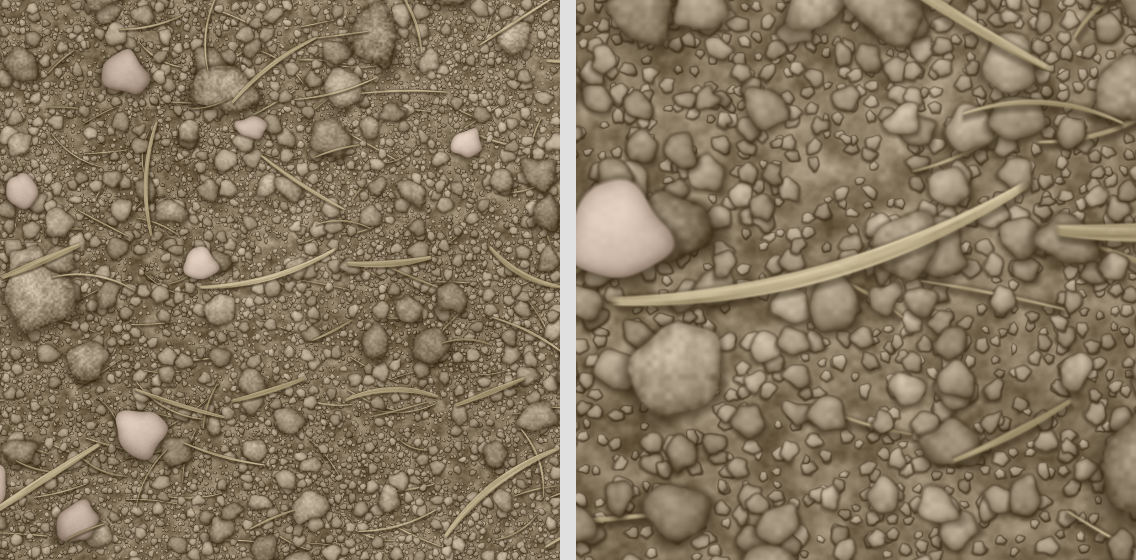
Left: the whole. Right: its middle third, enlarged.
Reproduce this texture procedurally as a WebGL 2 fragment shader.

```glsl
#version 300 es
precision highp float;
// Dry crumbly soil: grit, clods of many sizes, scattered straw and a few pale pebbles.

uniform vec2 u_resolution;
out vec4 fragColor;

const vec3 SHADOW = vec3(0.21, 0.16, 0.085);
const vec3 GROUND = vec3(0.52, 0.46, 0.365);
const vec3 CLOD = vec3(0.665, 0.61, 0.52);
const vec3 PEBBLE = vec3(0.83, 0.755, 0.69);
const vec3 STRAW = vec3(0.73, 0.67, 0.53);
const float RIM_DARKENING = 0.25;
const float SKY_LIGHT = 0.09;
const float CLOD_VARIATION = 0.13;
const float CONTACT_SHADOW = 0.62;
const float GRAIN = 0.13;
const float EDGE_SOFTNESS = 0.0016;

float hash(vec2 p) {
    return fract(sin(dot(p, vec2(127.1, 311.7))) * 43758.5453);
}

vec2 hash2(vec2 p) {
    return vec2(hash(p), hash(p + 57.3));
}

float noise(vec2 p) {
    vec2 i = floor(p), f = fract(p);
    f = f * f * (3.0 - 2.0 * f);
    return mix(mix(hash(i), hash(i + vec2(1, 0)), f.x),
               mix(hash(i + vec2(0, 1)), hash(i + vec2(1, 1)), f.x), f.y);
}

float fbm(vec2 p) {
    float sum = 0.0, amp = 0.5;
    for (int i = 0; i < 4; i++) {
        sum += amp * noise(p);
        p = p * 2.03 + 17.7;
        amp *= 0.5;
    }
    return sum / 0.9375;
}

mat2 rotation(float a) {
    return mat2(cos(a), sin(a), -sin(a), cos(a));
}

// One layer of rounded, slightly angular lumps, at most one per grid cell.
void addLumps(inout vec3 col, vec2 p, float cells, float density, vec3 base, float grain, float seed) {
    vec2 q = p * cells, home = floor(q);
    vec2 warp = vec2(noise(q * 2.3 + seed), noise(q * 2.3 + seed + 31.0)) - 0.5;
    for (int y = -1; y <= 1; y++)
    for (int x = -1; x <= 1; x++) {
        vec2 id = home + vec2(x, y), key = id + seed;
        float patchy = mix(0.45, 1.45, noise(id / cells * 6.0 + seed));
        if (hash(key + 3.1) > density * patchy) continue;
        vec2 rnd = hash2(key + 9.7), shape = hash2(key + 21.3);
        vec2 d = q - id - 0.5 - 0.6 * (rnd - 0.5);
        float radius = mix(0.27, 0.52, shape.x * shape.x);
        vec2 e = rotation(rnd.x * 6.28) * (d + 0.17 * warp) / radius;
        e.y *= mix(1.0, 1.4, shape.y);
        float a = atan(e.y, e.x);
        float r = length(e) * (1.0 + 0.07 * sin(3.0 * a + rnd.y * 6.28) + 0.05 * sin(5.0 * a + shape.x * 40.0));

        // Shadow falls mostly below the lump.
        float spread = 1.34 - 0.16 * clamp(d.y / radius, -1.0, 1.0);
        col = mix(col, SHADOW, CONTACT_SHADOW * (1.0 - smoothstep(0.9, spread, r)));

        vec2 n = d / radius;
        float light = SKY_LIGHT * (n.y - 0.4 * n.x) - RIM_DARKENING * pow(min(r, 1.0), 4.0);
        light += CLOD_VARIATION * (hash(key + 44.0) - 0.5) + grain;
        float soft = max(EDGE_SOFTNESS, 0.8 / u_resolution.y) * cells / radius;
        col = mix(col, base + light, 1.0 - smoothstep(1.0 - soft, 1.0 + soft, r));
    }
}

// One layer of bent stalks; halfLength is in cells, halfWidth in canvas units.
void addStraw(inout vec3 col, vec2 p, float cells, float density, float halfLength, float halfWidth, float seed) {
    vec2 q = p * cells, home = floor(q);
    for (int y = -1; y <= 1; y++)
    for (int x = -1; x <= 1; x++) {
        vec2 key = home + vec2(x, y) + seed;
        if (hash(key + 5.9) > density) continue;
        vec2 rnd = hash2(key + 12.1), form = hash2(key + 33.7);
        float angle = (rnd.x - 0.5) * (form.y > 0.65 ? 3.1 : 1.2);
        vec2 d = rotation(angle) * (q - home - vec2(x, y) - 0.3 - 0.4 * rnd);
        float len = halfLength * mix(0.45, 1.0, form.x);
        d.y += (form.y - 0.5) * 0.5 * d.x * d.x / len;
        float along = abs(d.x) / len;
        float across = d.y / cells;
        float width = halfWidth * mix(0.45, 1.0, rnd.y) * (1.0 - 0.5 * along * along);
        float ends = 1.0 - smoothstep(0.93, 1.0, along);
        float soft = max(EDGE_SOFTNESS * 0.6, 0.7 / u_resolution.y);
        float shade = 1.0 - smoothstep(width, width + 0.005, abs(across + 0.0015));
        col = mix(col, SHADOW, 0.5 * shade * ends);
        float fibre = noise(vec2(d.x * 5.0, across * 480.0) + key) - 0.5;
        vec3 stalk = STRAW + 0.18 * fibre + 0.12 * (form.x - 0.5) + 0.05 * across / width;
        float cover = 1.0 - smoothstep(width - soft, width + soft, abs(across));
        col = mix(col, stalk, 0.88 * cover * ends);
    }
}

void main() {
    vec2 p = gl_FragCoord.xy / u_resolution.y;
    float grain = GRAIN * (fbm(p * 75.0) - 0.5) + 0.6 * GRAIN * (noise(p * 260.0) - 0.5);

    // Loose ground, then lumps from grit to clods.
    vec3 col = GROUND + 0.4 * (fbm(p * 60.0 + 8.0) - 0.5) + grain;
    addLumps(col, p, 105.0, 0.60, CLOD - 0.03, grain, 11.0);
    addLumps(col, p, 68.0, 0.60, CLOD - 0.02, grain, 23.0);
    addStraw(col, p, 13.0, 0.55, 0.75, 0.0016, 71.0);
    addLumps(col, p, 42.0, 0.52, CLOD, grain, 37.0);
    addLumps(col, p, 26.0, 0.40, CLOD, grain, 41.0);
    addLumps(col, p, 14.0, 0.26, CLOD - 0.01, 1.5 * grain, 59.0);
    addLumps(col, p, 8.0, 0.13, CLOD - 0.03, 2.2 * grain, 67.0);
    addLumps(col, p, 10.0, 0.03, PEBBLE, 0.3 * grain, 83.0);

    // Straw on top, fine stalks under broad ones.
    addStraw(col, p, 9.0, 0.30, 0.75, 0.0023, 89.0);
    addStraw(col, p, 5.0, 0.42, 0.72, 0.0065, 97.0);

    col += 0.10 * (fbm(p * 4.0 + 3.0) - 0.5);
    fragColor = vec4(clamp(col, 0.0, 1.0), 1.0);
}
```
